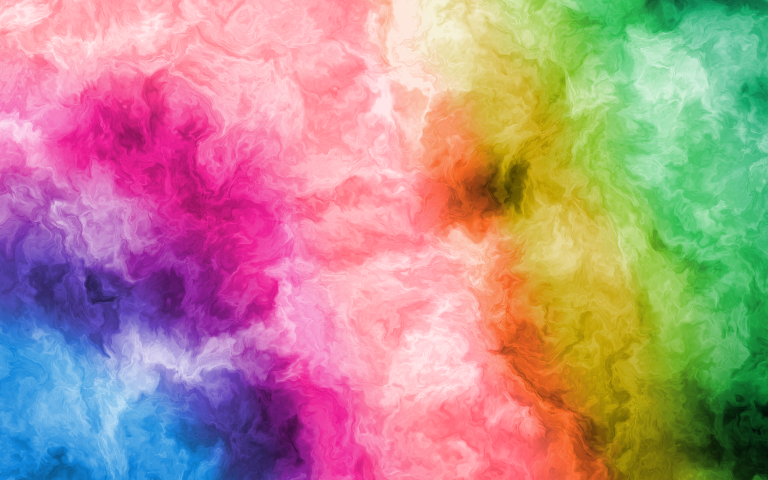
Give the GLSL for this background, as a Shadertoy shader.

```glsl
// Billowing rainbow smoke: blue, magenta, pink, orange, yellow and green clouds.

#define WARP 0.14          // how far the clouds are pushed around
#define HUE_WARP 0.10      // how ragged the colour borders are
#define CURL 2.4           // strength of the swirls in the fine smoke
#define DETAIL 0.52        // contrast of the billows
#define WISPS 0.30         // contrast of the thin filaments
#define GAIN 0.56          // share of strength kept by each finer octave
#define OCTAVES 6

float hash(vec2 p) {
    return fract(sin(dot(p, vec2(127.1, 311.7))) * 43758.5453);
}

float noise(vec2 p) {
    vec2 i = floor(p), f = fract(p);
    f = f * f * f * (f * (f * 6.0 - 15.0) + 10.0);
    return mix(mix(hash(i), hash(i + vec2(1, 0)), f.x),
               mix(hash(i + vec2(0, 1)), hash(i + vec2(1, 1)), f.x), f.y);
}

const mat2 TURN = mat2(1.6, 1.2, -1.2, 1.6);

// Layered noise, centred on zero
float fbm(vec2 p) {
    float sum = 0.0, amp = 0.46;
    for (int i = 0; i < OCTAVES; i++) {
        sum += amp * (noise(p) - 0.5);
        p = TURN * p + 7.3;
        amp *= GAIN;
    }
    return sum;
}

// Thin bright creases, centred on zero
float wisps(vec2 p) {
    float sum = 0.0, amp = 0.45;
    for (int i = 0; i < 4; i++) {
        sum += amp * (0.6 - abs(2.0 * noise(p) - 1.0));
        p = TURN * p + 3.1;
        amp *= 0.65;
    }
    return sum;
}

vec2 fbm2(vec2 p) {
    return vec2(fbm(p), fbm(p + vec2(5.2, 1.3)));
}

// Soft elliptical puff
float puff(vec2 p, vec2 centre, vec2 radius) {
    vec2 d = (p - centre) / radius;
    return exp(-dot(d, d));
}

// Hue along the sweep from lower left to upper right
vec3 rainbow(float t) {
    vec3 c = vec3(0.06, 0.52, 0.85);                                   // blue
    c = mix(c, vec3(0.36, 0.28, 0.74), smoothstep(0.24, 0.40, t));     // indigo
    c = mix(c, vec3(0.58, 0.13, 0.63), smoothstep(0.40, 0.56, t));     // purple
    c = mix(c, vec3(0.93, 0.12, 0.58), smoothstep(0.54, 0.70, t));     // magenta
    c = mix(c, vec3(1.00, 0.36, 0.43), smoothstep(0.74, 0.94, t));     // pink
    c = mix(c, vec3(0.96, 0.40, 0.14), smoothstep(1.06, 1.22, t));     // orange
    c = mix(c, vec3(0.77, 0.64, 0.02), smoothstep(1.23, 1.33, t));     // yellow
    c = mix(c, vec3(0.52, 0.74, 0.10), smoothstep(1.40, 1.54, t));     // lime
    c = mix(c, vec3(0.17, 0.74, 0.32), smoothstep(1.52, 1.68, t));     // green
    return mix(c, vec3(0.08, 0.66, 0.42), smoothstep(1.70, 1.90, t));  // teal
}

// Broad light and shade of the clouds
float shade(vec2 p) {
    float g = 0.50;
    // lit clouds
    g += 0.25 * puff(p, vec2(0.74, 0.68), vec2(0.23, 0.25));
    g += 0.19 * puff(p, vec2(0.90, 0.33), vec2(0.24, 0.25));
    g += 0.22 * puff(p, vec2(0.30, 1.00), vec2(0.60, 0.22));
    g += 0.14 * puff(p, vec2(0.90, 1.00), vec2(0.16, 0.13));
    g += 0.14 * puff(p, vec2(0.04, 0.70), vec2(0.14, 0.10));
    g += 0.12 * puff(p, vec2(0.04, 0.50), vec2(0.20, 0.08));
    g += 0.13 * puff(p, vec2(0.10, 0.20), vec2(0.20, 0.12));
    g += 0.19 * puff(p, vec2(0.38, 0.24), vec2(0.13, 0.10));
    g += 0.14 * puff(p, vec2(1.47, 0.60), vec2(0.20, 0.30));
    // shadowed hollows
    g -= 0.22 * puff(p, vec2(0.27, 0.68), vec2(0.15, 0.07));
    g -= 0.17 * puff(p, vec2(0.45, 0.54), vec2(0.10, 0.12));
    g -= 0.25 * puff(p, vec2(0.20, 0.38), vec2(0.28, 0.06));
    g -= 0.24 * puff(p, vec2(0.54, 0.07), vec2(0.12, 0.13));
    g -= 0.36 * puff(p, vec2(1.01, 0.62), vec2(0.13, 0.06));
    g -= 0.20 * puff(p, vec2(1.11, 0.31), vec2(0.06, 0.11));
    g -= 0.18 * puff(p, vec2(1.24, 0.06), vec2(0.12, 0.16));
    g -= 0.40 * puff(p, vec2(1.57, 0.08), vec2(0.16, 0.13));
    g -= 0.44 * puff(p, vec2(1.47, 1.01), vec2(0.22, 0.07));
    g -= 0.25 * puff(p, vec2(1.58, 0.80), vec2(0.05, 0.03));
    return g;
}

void mainImage(out vec4 fragColor, in vec2 fragCoord) {
    vec2 p = fragCoord / iResolution.xy * vec2(1.6, 1.0);

    // swirling displacement
    vec2 drift = fbm2(p * 3.0);
    vec2 curl = fbm2(p * 5.5 + CURL * drift);
    vec2 push = 0.5 * drift + curl;

    // bands lie nearly level on the left and stand upright on the right
    vec2 h = p + HUE_WARP * push;
    float level = h.y + 1.5 * h.x * h.x * (1.0 - h.y);
    float upright = h.x + 0.42 * h.y;
    vec3 hue = rainbow(mix(level, upright, smoothstep(0.50, 0.92, h.x)));
    hue = mix(hue, vec3(0.06, 0.56, 0.22), puff(h, vec2(1.60, 0.14), vec2(0.18, 0.24)));

    // smoke density
    float g = shade(p + WARP * push);
    g += DETAIL * fbm(p * 6.5 + CURL * curl);
    g += WISPS * wisps(p * 11.0 + 1.6 * CURL * curl);
    g = clamp(g, 0.04, 0.92);

    // dark smoke deepens the hue, bright smoke washes it towards white
    vec3 col = g < 0.5 ? 2.0 * g * hue : 1.0 - 2.0 * (1.0 - g) * (1.0 - hue);
    fragColor = vec4(col, 1.0);
}
```
